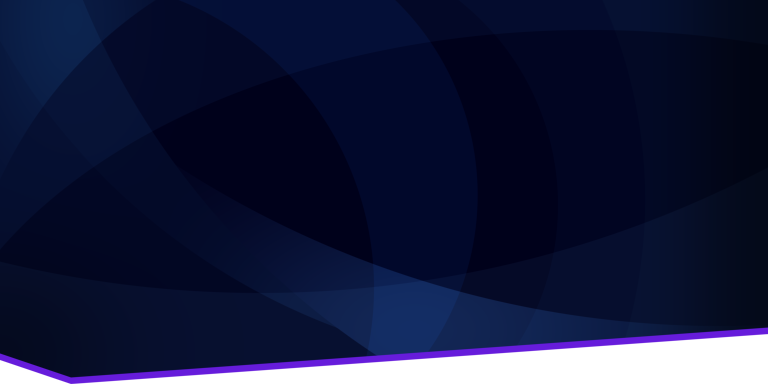
Write a Shadertoy shader that draws this background.

```glsl
// Deep navy backdrop of large overlapping translucent arcs, closed at the
// bottom by a white wedge with a violet rim. Each arc is a distance-based
// mask that adds a faint blue tint; soft glows light two of the regions.

#define BASE_NAVY   vec3(0.000, 0.002, 0.105)
#define STRIPE_TINT vec3(0.004, 0.028, 0.062)
#define RIGHT_TINT  vec3(0.004, 0.017, 0.028)
#define EDGE_TINT   vec3(0.006, 0.017, 0.014)
#define UPPER_TINT  vec3(0.012, 0.030, 0.048)
#define LOWER_TINT  vec3(0.020, 0.036, 0.048)
#define LEFT_TINT   vec3(0.008, 0.024, 0.034)
#define CORNER_GLOW vec3(0.024, 0.072, 0.105)
#define SHEET_GLOW  vec3(0.052, 0.112, 0.180)
#define RIM_VIOLET  vec3(0.400, 0.110, 0.860)
#define RIM_WIDTH   0.017

// Antialiased coverage where the signed distance is negative.
float cover(float d) {
    float halfPixel = 0.75 / iResolution.y;
    return 1.0 - smoothstep(-halfPixel, halfPixel, d);
}

float disc(vec2 p, vec2 centre, float radius) {
    return cover(length(p - centre) - radius);
}

// Only the right-hand rim of a disc; everything further left is inside.
float rightArc(vec2 p, vec2 centre, float radius) {
    vec2 q = p - centre;
    return cover(length(vec2(max(q.x, 0.0), q.y)) - radius);
}

float ellipse(vec2 p, vec2 centre, vec2 radii) {
    vec2 q = (p - centre) / radii;
    float f = dot(q, q) - 1.0;
    return cover(f / max(length(2.0 * q / radii), 1e-3));
}

float glow(vec2 p, vec2 centre, vec2 spread) {
    vec2 q = (p - centre) / spread;
    return exp(-dot(q, q));
}

void mainImage(out vec4 fragColor, in vec2 fragCoord) {
    // Canvas spans 0..2 across and 0..1 upward.
    vec2 p = fragCoord / iResolution.xy * vec2(2.0, 1.0);

    // Nested vertical arcs, left to right
    float arc1 = rightArc(p, vec2(0.167, 0.250), 0.807);
    float arc2 = rightArc(p, vec2(0.536, 0.492), 0.708);
    float arc3 = rightArc(p, vec2(0.773, 0.466), 0.680);
    float arc4 = rightArc(p, vec2(0.404, 0.479), 1.276);

    // Wide lens, corner disc, left sweeps and lower sheet
    float lensTop    = ellipse(p, vec2(1.536, -0.167), vec2(1.745, 1.089));
    float lensBottom = disc(p, vec2(0.677, 3.076), 2.839);
    float cornerDisc = disc(p, vec2(1.018, 0.060), 1.122);
    float innerSweep = disc(p, vec2(2.094, 1.773), 2.031);
    float outerSweep = disc(p, vec2(1.471, 1.732), 1.693);
    float sheetEdge  = disc(p, vec2(1.875, 2.755), 2.604);

    vec3 color = BASE_NAVY;
    color += STRIPE_TINT * arc2 * (1.0 - arc1);
    color += RIGHT_TINT * (1.0 - arc3);
    color += EDGE_TINT * (1.0 - arc4);
    color += UPPER_TINT * (1.0 - lensTop);
    color += LOWER_TINT * (1.0 - lensBottom);
    color += LEFT_TINT * (1.0 - innerSweep) * (1.0 + 0.5 * outerSweep);

    // Light in the top-left corner and on the lower sheet
    float cornerLight = glow(p, vec2(0.19, 0.95), vec2(0.24, 0.40));
    color += CORNER_GLOW * cornerLight * (1.0 - 0.85 * cornerDisc);
    float sheetLight = glow(p, vec2(1.08, 0.14), vec2(0.62, 0.38));
    color += SHEET_GLOW * sheetLight * innerSweep * (1.0 - sheetEdge);
    float streakLight = glow(p, vec2(0.80, 0.20), vec2(0.25, 0.22));
    color += 0.35 * SHEET_GLOW * streakLight * (1.0 - innerSweep) * outerSweep;

    // Darkening toward the right side and the lower-left corner
    color *= 1.0 - 0.48 * smoothstep(1.65, 2.0, p.x);
    color *= 1.0 - 0.35 * glow(p, vec2(0.0, 0.08), vec2(0.30, 0.25));

    // White wedge and its violet rim
    float leftSlope = 0.0625 * (1.0 - p.x / 0.185);
    float rightSlope = 0.130 * (p.x - 0.185) / 1.815;
    float wedgeTop = max(leftSlope, rightSlope);
    color = mix(color, RIM_VIOLET, cover(p.y - wedgeTop - RIM_WIDTH));
    color = mix(color, vec3(1.0), cover(p.y - wedgeTop));

    fragColor = vec4(color, 1.0);
}
```
